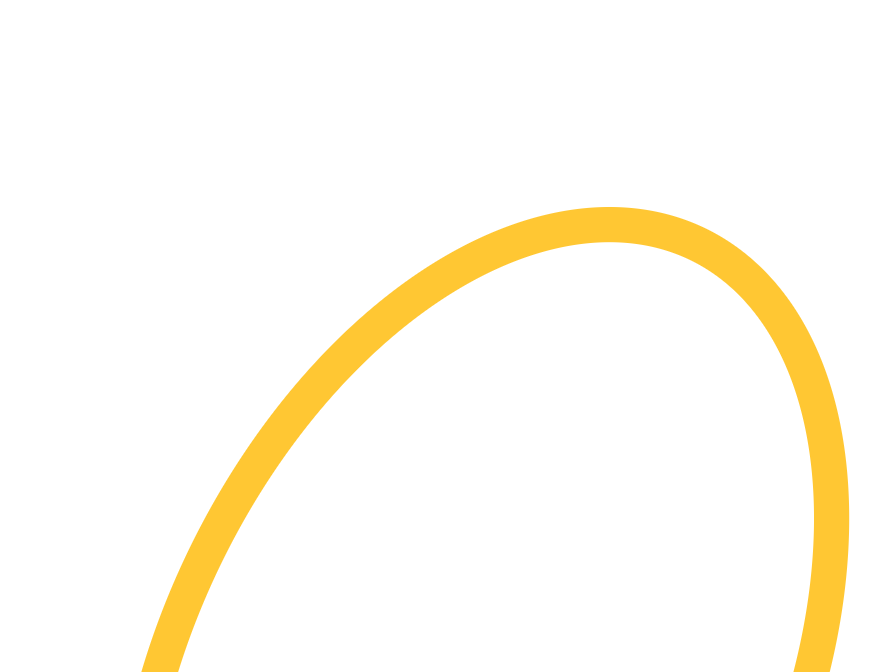
Reproduce this background procedurally as a WebGL 2 fragment shader.

```glsl
#version 300 es
precision highp float;

uniform vec2 u_resolution;
out vec4 fragColor;

const vec3 PAPER = vec3(1.0);
const vec3 AMBER = vec3(1.0, 0.78, 0.2);

vec2 rotate(vec2 p, float angle) {
    float c = cos(angle), s = sin(angle);
    return vec2(c * p.x + s * p.y, c * p.y - s * p.x);
}

// Signed distance to an ellipse, accurate close to its outline
float ellipseDistance(vec2 p, vec2 radii) {
    float k = length(p / radii);
    float slope = length(p / (radii * radii));
    return k * (k - 1.0) / max(slope, 1e-4);
}

// Coverage of a line of the given half width, smoothed over one pixel
float strokeMask(float dist, float halfWidth, float pixel) {
    return clamp(0.5 + (halfWidth - abs(dist)) / pixel, 0.0, 1.0);
}

void main() {
    // Canvas height is one unit
    float pixel = 1.0 / u_resolution.y;
    vec2 uv = gl_FragCoord.xy * pixel;

    // Tilted ring centred just below the lower edge
    vec2 center = vec2(0.7157, -0.0252);
    vec2 radii = vec2(0.7363, 0.4554);
    float tilt = radians(63.9);
    float dist = ellipseDistance(rotate(uv - center, tilt), radii);

    float ring = strokeMask(dist, 0.0262, pixel);
    fragColor = vec4(mix(PAPER, AMBER, ring), 1.0);
}
```
